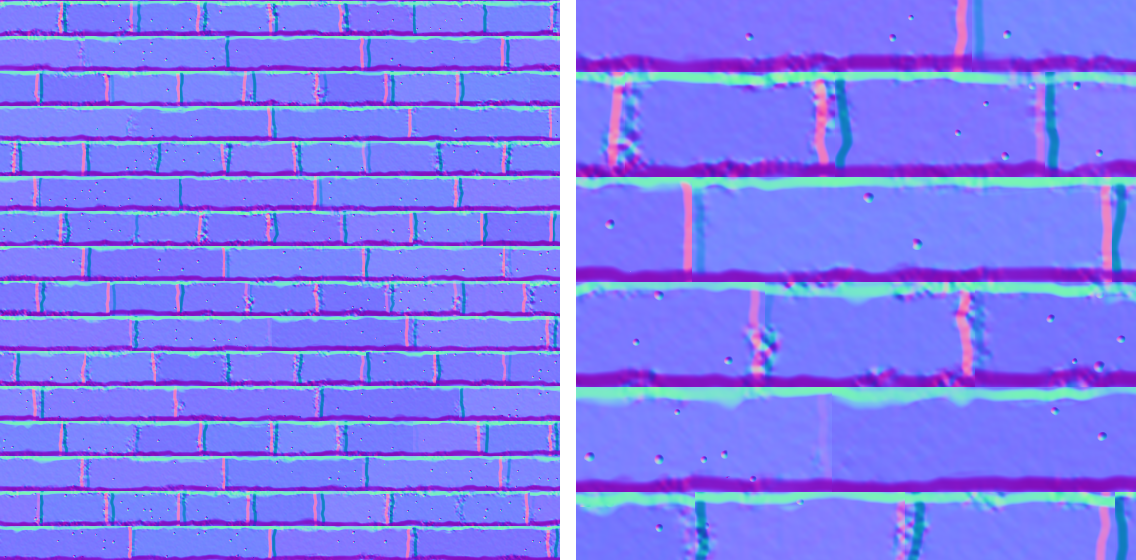
Left, the full canvas; right, a detail of the centre.
Give the GLSL for this texture map, as a Shadertoy shader.

```glsl
// Tangent-space normal map of a worn brick wall with alternating short and long courses.

const float ROWS = 16.0;          // courses down the canvas; one course is one unit
const float SHORT_LENGTH = 2.0;   // brick lengths in course heights
const float LONG_LENGTH = 4.0;
const float SHORT_SHIFT = 0.9;    // first joint of each kind of course, in bricks
const float LONG_SHIFT = 0.61;
const float COURSE_STAGGER = 1.0 / 3.0;
const float BED_OFFSET = 0.02;    // small drop of the horizontal joints
const float EDGE_INSET = 0.05;    // joint centre to middle of the bevel
const float BOTTOM_WIDTH = 0.1;   // half widths of the bevels
const float TOP_WIDTH = 0.07;
const float SIDE_WIDTH = 0.066;
const float BOTTOM_SLOPE = 1.75;
const float TOP_SLOPE = 1.9;
const float SIDE_SLOPE = 1.75;
const float LIP_SLOPE = 0.75;     // chipped lips inside the long edges
const float BED_SKEW = 0.09;      // sideways lean of the horizontal bevels
const float WOBBLE = 0.075;       // raggedness of the brick outline
const float GRAIN_SCALE = 9.0;
const float GRAIN_SLOPE = 0.04;
const float WEAR_SLOPE = 0.85;    // extra roughness near worn edges
const float PIT_CELLS = 4.5;      // pit grid cells per unit
const float PIT_CHANCE = 0.2;
const float PIT_SLOPE = 1.5;

float hash(vec2 p) {
    return fract(sin(dot(p, vec2(127.1, 311.7))) * 43758.5453);
}

float noise(vec2 p) {
    vec2 i = floor(p);
    vec2 f = fract(p);
    f = f * f * (3.0 - 2.0 * f);
    float low = mix(hash(i), hash(i + vec2(1.0, 0.0)), f.x);
    float high = mix(hash(i + vec2(0.0, 1.0)), hash(i + vec2(1.0)), f.x);
    return mix(low, high, f.y);
}

// Ragged offset along one edge, slow drift plus small chips
float wobble(float along, float seed) {
    float drift = noise(vec2(along * 1.7, seed)) - 0.5;
    float chips = noise(vec2(along * 6.0, seed + 40.0)) - 0.5;
    return WOBBLE * (drift + 0.7 * chips);
}

// Soft band centred on the bevel
float bevel(float distanceToEdge, float width) {
    return 1.0 - smoothstep(0.15 * width, width, abs(distanceToEdge - EDGE_INSET));
}

// Patchy strip reaching inwards from an edge
float lip(float distanceToEdge, vec2 p) {
    float patches = smoothstep(0.5, 0.75, noise(p * vec2(1.6, 4.0)));
    float reach = mix(0.1, 0.24, noise(p * 5.0));
    return patches * (1.0 - smoothstep(0.5 * reach, reach, distanceToEdge));
}

float grainHeight(vec2 p) {
    return noise(p) + 0.5 * noise(p * 2.1 + 17.0);
}

vec2 grainSlope(vec2 p) {
    const float STEP = 0.2;
    vec2 e = vec2(STEP, 0.0);
    float dx = grainHeight(p - e.xy) - grainHeight(p + e.xy);
    float dy = grainHeight(p - e.yx) - grainHeight(p + e.yx);
    return vec2(dx, dy) / (2.0 * STEP);
}

// Clustered irregular dents, at most one per cell
vec2 pitSlope(vec2 p) {
    vec2 cell = floor(p * PIT_CELLS);
    vec2 centre = 0.35 + 0.3 * vec2(hash(cell + 3.1), hash(cell + 8.7));
    vec2 d = fract(p * PIT_CELLS) - centre;
    float radius = mix(0.18, 0.34, hash(cell + 5.3)) * mix(0.6, 1.0, noise(p * 22.0));
    float present = step(hash(cell), PIT_CHANCE * smoothstep(0.25, 0.8, noise(p * 0.6 + 70.0)));
    float r = length(d) / radius;
    return -PIT_SLOPE * present * d / radius * 1.6 * (1.0 - smoothstep(0.4, 1.0, r));
}

void mainImage(out vec4 fragColor, in vec2 fragCoord) {
    vec2 p = fragCoord / iResolution.y * ROWS + vec2(0.0, BED_OFFSET);

    // Brick layout
    float row = ROWS - 1.0 - floor(p.y);
    float isLong = mod(row, 2.0);
    float stagger = floor(row / 2.0) * COURSE_STAGGER;
    float brickLength = mix(SHORT_LENGTH, LONG_LENGTH, isLong);
    float shift = mix(SHORT_SHIFT - stagger, LONG_SHIFT + stagger, isLong);
    float u = p.x / brickLength - shift;
    vec2 brick = vec2(mod(floor(u), ROWS / brickLength), row);
    float seed = brick.x * 3.0 + row * 29.0;
    vec2 local = vec2(fract(u) * brickLength, fract(p.y));

    // Distances to the four ragged edges
    float left = local.x - 0.09 * pow(hash(brick + 2.3), 2.0) + wobble(p.y, seed);
    float right = brickLength - local.x - 0.09 * pow(hash(brick + 6.9), 2.0) + wobble(p.y, seed + 101.0);
    float bottom = local.y + wobble(p.x, seed + 203.0);
    float top = 1.0 - local.y + wobble(p.x, seed + 307.0);

    // Bevels, with some joints filled nearly flush
    float bottomBand = bevel(bottom, BOTTOM_WIDTH) * mix(0.6, 1.1, noise(p * 3.0));
    float topBand = bevel(top, TOP_WIDTH) * mix(0.35, 1.25, noise(p * 2.3 + 50.0));
    float leftBand = bevel(left, SIDE_WIDTH) * smoothstep(0.05, 0.45, hash(brick + 11.0));
    float rightBand = bevel(right, SIDE_WIDTH) * smoothstep(0.05, 0.45, hash(brick + 19.0));
    float inCourse = 1.0 - clamp(max(bottomBand, topBand), 0.0, 1.0);
    vec2 slope = vec2((rightBand - leftBand) * SIDE_SLOPE * inCourse,
                      topBand * TOP_SLOPE - bottomBand * BOTTOM_SLOPE);
    slope.x += BED_SKEW * (bottomBand - topBand);
    slope.y += LIP_SLOPE * (lip(top, p) * (1.0 - topBand) - 0.7 * lip(bottom, p + 33.0) * inCourse);

    // Face tilt, grain, edge wear and pits
    slope += vec2(mix(-0.09, 0.05, hash(brick + 23.0)), mix(-0.1, 0.09, hash(brick + 31.0)));
    float edge = min(min(left, right), min(bottom, top));
    float wear = (1.0 - smoothstep(0.06, 0.22, edge)) * mix(0.25, 1.0, hash(brick + 37.0));
    wear *= smoothstep(0.3, 0.7, noise(p * 2.7 + 9.0)) * mix(1.0, 0.6, isLong);
    slope += grainSlope(p * GRAIN_SCALE) * (GRAIN_SLOPE + WEAR_SLOPE * wear);
    slope += pitSlope(p) * smoothstep(0.06, 0.14, edge);

    vec3 normal = normalize(vec3(slope, 1.0));
    fragColor = vec4(normal * 0.5 + 0.5, 1.0);
}
```
